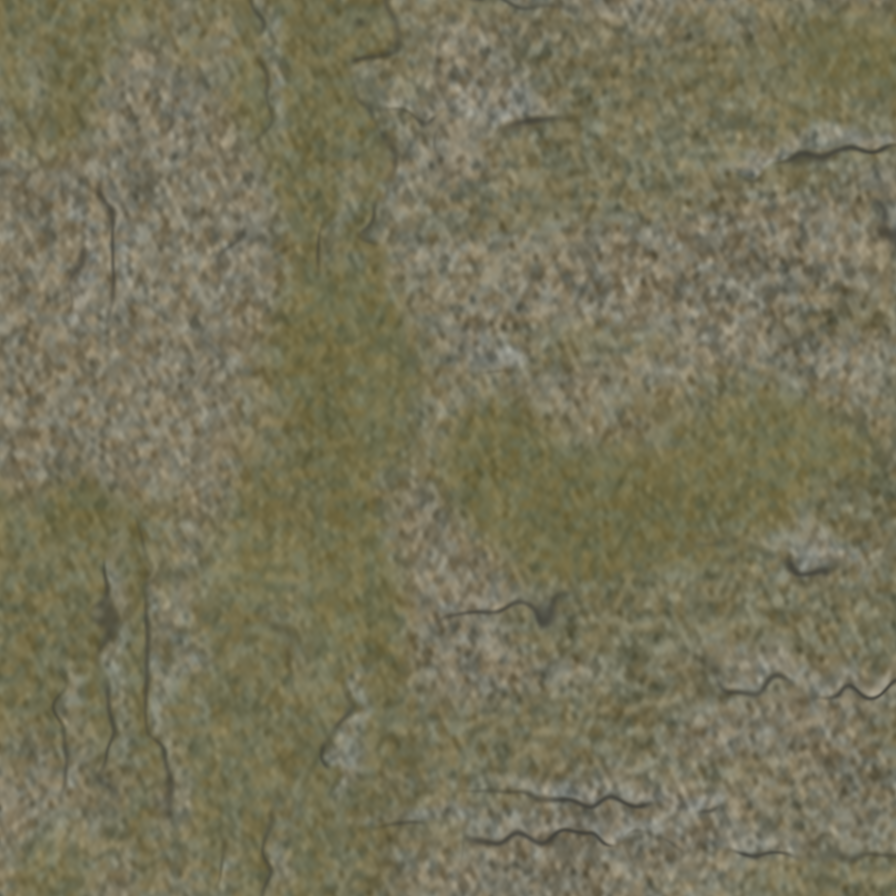
Write a WebGL 1 fragment shader that draws this texture.

```glsl
precision highp float;
// Dry grass with mossy patches and weathered rock ledges, seen from above.
uniform vec2 u_resolution;

const vec3 DRY_GRASS  = vec3(0.492, 0.468, 0.388);
const vec3 MOSS       = vec3(0.440, 0.427, 0.295);
const vec3 ROCK       = vec3(0.530, 0.528, 0.490);
const vec3 CRACK      = vec3(0.235, 0.235, 0.215);
const vec3 GRAIN_TINT = vec3(1.0, 0.98, 0.94);
const vec3 WARM_SHIFT = vec3(0.05, 0.0, -0.05);

const float GRAIN_FREQ   = 145.0;  // grass blades across the canvas
const float GRASS_GRAIN  = 0.34;   // contrast of the blades
const float MOSS_GRAIN   = 0.18;
const float ROCK_GRAIN   = 0.42;
const float LEDGE_ROWS   = 16.0;   // rock layers across the canvas
const float CRACK_WIDTH  = 0.085;  // as a share of a layer
const float PATCH_FREQ   = 3.6;

float hash(vec2 p) {
  vec3 q = fract(p.xyx * 0.1031);
  q += dot(q, q.yzx + 33.33);
  return fract((q.x + q.y) * q.z);
}

float noise(vec2 p) {
  vec2 i = floor(p), f = fract(p);
  f = f * f * (3.0 - 2.0 * f);
  return mix(mix(hash(i), hash(i + vec2(1.0, 0.0)), f.x),
             mix(hash(i + vec2(0.0, 1.0)), hash(i + 1.0), f.x), f.y);
}

float fbm(vec2 p) {
  float sum = 0.0, amp = 0.5;
  for (int i = 0; i < 4; i++) {
    sum += amp * noise(p);
    p = mat2(1.6, 1.2, -1.2, 1.6) * p + 17.3;
    amp *= 0.5;
  }
  return sum / 0.9375;
}

// Short blades leaning two ways, roughly -0.5 to 0.5.
float blades(vec2 p) {
  vec2 left = mat2(0.9, -0.44, 0.44, 0.9) * p;
  vec2 right = mat2(0.9, 0.44, -0.44, 0.9) * p;
  float a = noise(left * GRAIN_FREQ * vec2(1.15, 0.62));
  float b = noise(right * GRAIN_FREQ * vec2(1.1, 0.7) + 61.0);
  float c = noise(p * GRAIN_FREQ * 0.45 + 29.0);
  return 0.42 * a + 0.38 * b + 0.2 * c - 0.5;
}

// Broken ledges along x: x = lit rock, y = dark crack at its foot.
vec2 ledges(vec2 p, float seed) {
  float bend = 2.2 * fbm(p * vec2(4.0, 6.0) + seed);
  float jag = 0.55 * noise(p * vec2(38.0, 30.0) + seed);
  float layer = p.y * LEDGE_ROWS + bend + jag;
  float row = floor(layer), f = fract(layer);
  float present = smoothstep(0.46, 0.72, noise(vec2(p.x * 5.5, row * 7.7) + seed));
  float rough = noise(p * vec2(26.0, 48.0) + seed);
  float lit = smoothstep(0.2, 0.4, f) * (1.0 - smoothstep(0.5, 0.95, f));
  float d = (f - 0.22) / CRACK_WIDTH;
  float crack = exp(-d * d) * smoothstep(0.25, 0.6, noise(p * vec2(20.0, 34.0) + seed + 9.0));
  return present * vec2(lit * (0.35 + 0.8 * rough), crack);
}

void main() {
  vec2 p = gl_FragCoord.xy / u_resolution.y;

  // Patches and ledges run upright on the left and level on the right.
  float level = smoothstep(0.34, 0.56, p.x + 0.3 * (fbm(p * 3.0 + 5.0) - 0.5));
  float upright = fbm(p * PATCH_FREQ * vec2(1.5, 0.8) + 3.0);
  float flatter = fbm(p * PATCH_FREQ * vec2(0.7, 1.6) + 41.0);
  float patches = mix(upright, flatter, level);
  float moss = smoothstep(0.42, 0.62, patches);

  // Rock shows through in loose clusters.
  float cluster = fbm(p * vec2(2.6, 4.0) + 83.0);
  float exposed = smoothstep(0.43, 0.6, cluster + 0.06 * level);
  vec2 across = ledges(p, 11.0) * level;
  vec2 along = ledges(p.yx, 57.0) * (1.0 - level) * 0.75;
  vec2 rock = clamp((across + along) * exposed, 0.0, 1.0);
  float stony = exposed * mix(0.2, 0.55, level);

  // Ground colour, with broad shading.
  vec3 color = mix(DRY_GRASS, MOSS, moss * (1.0 - 0.5 * stony));
  color = mix(color, ROCK * 0.88, 0.35 * stony);
  color += 0.07 * (fbm(p * 14.0 + 7.0) - 0.5);
  color = mix(color, ROCK, 0.8 * rock.x);

  // Fine grain, then the cracks.
  float grain = mix(GRASS_GRAIN, MOSS_GRAIN, moss);
  grain = mix(grain, ROCK_GRAIN, max(rock.x, 0.6 * stony));
  color += grain * blades(p) * GRAIN_TINT;
  float streak = noise(p * vec2(55.0, 120.0) + 19.0) - 0.5;
  color += 0.16 * stony * streak;
  color += WARM_SHIFT * (noise(p * GRAIN_FREQ * 0.6 + 97.0) - 0.5);
  color = mix(color, CRACK, 0.75 * rock.y);

  gl_FragColor = vec4(clamp(color, 0.0, 1.0), 1.0);
}
```
